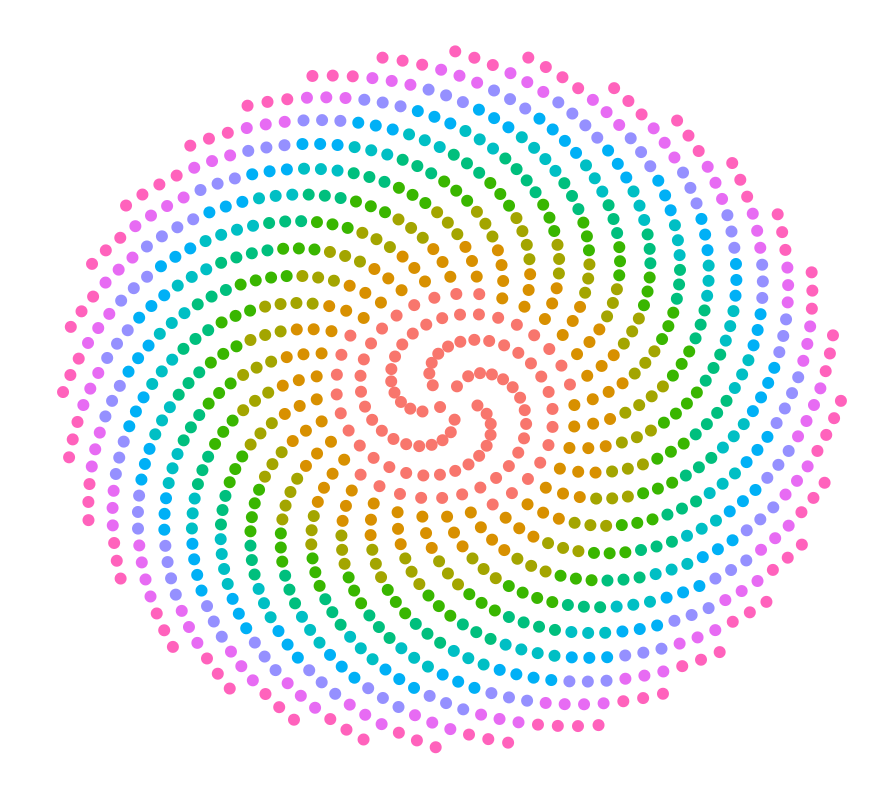
Reproduce this pattern procedurally as a WebGL 2 fragment shader.

```glsl
#version 300 es
precision highp float;

uniform vec2 u_resolution;
out vec4 fragColor;

const float DOT_COUNT = 1000.0;
const float DOT_RADIUS = 0.0074;
const vec2 SPIRAL_RADII = vec2(0.4834, 0.4343);

// Evenly spaced hues, one for each tenth of the dots
const vec3 PALETTE[10] = vec3[10](
    vec3(0.973, 0.463, 0.427), vec3(0.847, 0.565, 0.000),
    vec3(0.639, 0.647, 0.000), vec3(0.224, 0.714, 0.000),
    vec3(0.000, 0.749, 0.490), vec3(0.000, 0.749, 0.769),
    vec3(0.000, 0.690, 0.965), vec3(0.584, 0.565, 1.000),
    vec3(0.906, 0.420, 0.953), vec3(1.000, 0.384, 0.737));

// Phyllotaxis: constant turn per dot, radius grows with the square root
vec2 dotCenter(float index) {
    float angle = 6.2831853 * fract(index * 0.594);
    return SPIRAL_RADII * sqrt(index / DOT_COUNT) * vec2(cos(angle), sin(angle));
}

void main() {
    float pixel = 1.0 / u_resolution.y;
    vec2 p = (gl_FragCoord.xy - u_resolution * vec2(0.5026, 0.5039)) * pixel;

    // Only dots whose radius lies close to this point can cover it
    float radius = length(p / SPIRAL_RADII);
    float reach = (DOT_RADIUS + pixel) / SPIRAL_RADII.y;
    float inner = max(radius - reach, 0.0);
    float outer = radius + reach;
    int first = max(int(floor(DOT_COUNT * inner * inner)), 1);
    int last = int(min(ceil(DOT_COUNT * outer * outer), DOT_COUNT));

    vec3 color = vec3(1.0);
    for (int i = first; i <= last; i++) {
        float edge = DOT_RADIUS - distance(p, dotCenter(float(i)));
        float coverage = clamp(edge / pixel + 0.5, 0.0, 1.0);
        color = mix(color, PALETTE[(i - 1) / 100], coverage);
    }
    fragColor = vec4(color, 1.0);
}
```
